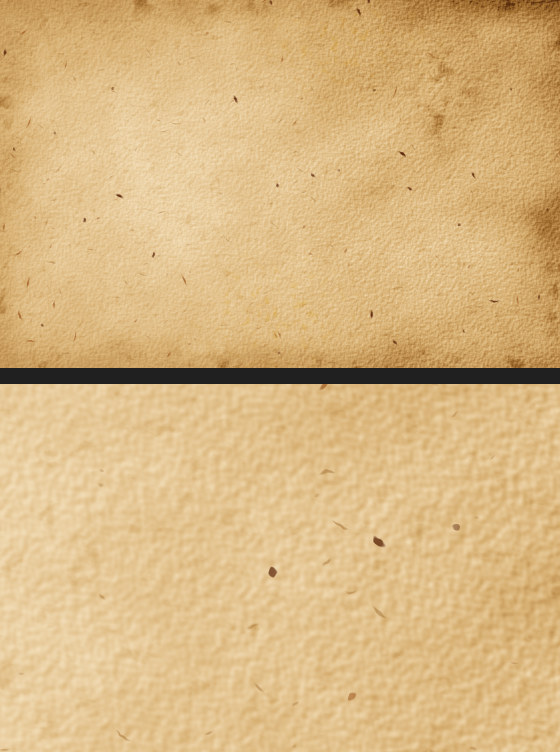
Top, the full canvas; bottom, a detail of the centre.
This texture is drawn by a WebGL 2 fragment shader. Its source:

```glsl
#version 300 es
precision highp float;
// Aged parchment: warm clouds, browned edges, embossed grain and scattered plant flecks.
uniform vec2 u_resolution;
out vec4 fragColor;

vec3 hash3(vec2 cell, int seed) {
    uvec3 v = uvec3(ivec3(ivec2(cell), seed)) * 1664525u + 1013904223u;
    v.x += v.y * v.z; v.y += v.z * v.x; v.z += v.x * v.y;
    v ^= v >> 16u;
    v.x += v.y * v.z; v.y += v.z * v.x; v.z += v.x * v.y;
    return vec3(v >> 8u) / 16777216.0;
}

float cornerSlope(vec2 cell, vec2 offset) {
    float angle = 6.2832 * hash3(cell, 7).x;
    return dot(vec2(cos(angle), sin(angle)), offset);
}

float gradientNoise(vec2 p) {
    vec2 i = floor(p), f = p - i;
    vec2 w = f * f * f * (f * (f * 6.0 - 15.0) + 10.0);
    vec2 e = vec2(1.0, 0.0);
    return mix(mix(cornerSlope(i, f), cornerSlope(i + e, f - e), w.x),
               mix(cornerSlope(i + e.yx, f - e.yx), cornerSlope(i + 1.0, f - 1.0), w.x), w.y);
}

float fbm(vec2 p) {
    float sum = 0.0, amp = 1.0;
    for (int i = 0; i < 5; i++) {
        sum += amp * gradientNoise(p);
        p = mat2(1.6, 1.2, -1.2, 1.6) * p + 17.3;
        amp *= 0.55;
    }
    return sum;
}

// Soft elliptical spot
float glow(vec2 p, vec2 center, vec2 radius) {
    vec2 d = (p - center) / radius;
    return exp(-dot(d, d));
}

float paperHeight(vec2 p) {
    vec2 q = mat2(0.8, 0.6, -0.6, 0.8) * p;
    return gradientNoise(q * 100.0) + 0.6 * gradientNoise(p * 185.0 + 31.0);
}

// Ragged slivers scattered one per chosen grid cell
float flecks(vec2 p, float cells, float share, vec2 size, float tilt, float spread, int seed) {
    float cover = 0.0, blur = 0.8 / u_resolution.y;
    vec2 home = floor(p * cells);
    vec2 ragged = 0.0022 * vec2(gradientNoise(p * 150.0), gradientNoise(p * 150.0 + 60.0));
    for (int y = -1; y <= 1; y++)
    for (int x = -1; x <= 1; x++) {
        vec2 cell = home + vec2(x, y);
        vec3 place = hash3(cell, seed), form = hash3(cell, seed + 50);
        if (place.z > share) continue;
        vec2 d = p + ragged - (cell + place.xy) / cells;
        float a = tilt + spread * (form.x - 0.5);
        d = mat2(cos(a), -sin(a), sin(a), cos(a)) * d;
        vec2 s = size * vec2(mix(0.3, 1.0, form.y * form.y), mix(0.6, 1.0, form.z));
        d.y += 0.25 * (form.z - 0.5) * d.x * d.x / s.x;
        float dist = (length(d / s) - 1.0) * s.y;
        cover = max(cover, smoothstep(blur, -blur, dist) * mix(0.45, 1.0, form.y));
    }
    return cover;
}

vec3 parchment(float tone) {
    vec3 c = mix(vec3(0.36, 0.19, 0.06), vec3(0.62, 0.42, 0.18), smoothstep(0.0, 0.28, tone));
    c = mix(c, vec3(0.76, 0.58, 0.33), clamp((tone - 0.28) / 0.22, 0.0, 1.0));
    c = mix(c, vec3(0.84, 0.685, 0.445), clamp((tone - 0.5) / 0.18, 0.0, 1.0));
    c = mix(c, vec3(0.89, 0.765, 0.56), clamp((tone - 0.68) / 0.17, 0.0, 1.0));
    return mix(c, vec3(0.96, 0.885, 0.75), clamp((tone - 0.85) / 0.25, 0.0, 1.0));
}

void main() {
    vec2 p = gl_FragCoord.xy / u_resolution.y;
    float width = u_resolution.x / u_resolution.y;
    float cloud = fbm(p * 2.6 + 4.0), mottle = fbm(p * 9.0 + 40.0);
    float crease = fbm(mat2(0.8, -0.6, 0.6, 0.8) * p * vec2(3.0, 7.0) + 80.0);
    float right = smoothstep(0.5, 1.2, p.x);

    // Broad light and dark areas
    float tone = 0.675 - 0.04 * right + 0.09 * cloud + 0.055 * mottle;
    tone += 0.26 * glow(p, vec2(0.45, 0.5), vec2(0.58, 0.42));
    tone += 0.14 * glow(p, vec2(1.27, 0.28), vec2(0.24, 0.22));
    tone += 0.07 * crease * (0.4 + right);

    // Browned rim and stains
    vec2 inset = min(p, vec2(width, 1.0) - p);
    float rim = min(inset.x, inset.y) + 0.05 * cloud + 0.03 * mottle;
    tone -= 0.15 * (1.0 - smoothstep(-0.02, 0.13, rim));
    tone -= 0.35 * smoothstep(0.15, 0.6, mottle + 0.4 * cloud) * (1.0 - smoothstep(0.0, 0.09, rim));
    tone -= 0.38 * glow(p, vec2(width - 0.08, 1.02), vec2(0.28, 0.07));
    tone -= 0.22 * glow(p, vec2(width, 0.40), vec2(0.13, 0.07)) * (1.0 + 1.5 * mottle);
    float smoke = glow(p, vec2(1.20, 0.74), vec2(0.07, 0.12));
    tone -= 0.40 * smoke * smoothstep(-0.1, 0.6, fbm(p * 18.0 + 9.0));

    // Grain lit from the upper left, with fine dirt in the hollows
    float relief = paperHeight(p) - paperHeight(p + vec2(-0.0032, 0.0032));
    tone += relief * mix(0.12, 0.20, right) + 0.04 * gradientNoise(p * 48.0);
    tone -= 0.10 * smoothstep(0.25, 0.7, fbm(p * vec2(30.0, 44.0) + 5.0));
    vec3 color = parchment(tone);

    // Ochre tint, pale fibers, then dark flecks
    float ochre = glow(p, vec2(0.95, 0.88), vec2(0.22, 0.12)) + glow(p, vec2(0.75, 0.15), vec2(0.2, 0.13));
    color = mix(color, color * vec3(0.98, 0.92, 0.62), 0.6 * ochre * smoothstep(0.1, 0.6, fbm(p * 38.0)));
    color = mix(color, vec3(0.62, 0.41, 0.16), 0.5 * flecks(p, 26.0, 0.28, vec2(0.007, 0.0016), 0.0, 2.4, 11));
    color = mix(color, vec3(0.60, 0.31, 0.08), 0.8 * flecks(p, 12.0, 0.18, vec2(0.011, 0.0024), 1.2, 2.6, 23));
    color = mix(color, vec3(0.36, 0.15, 0.04), 0.95 * flecks(p, 9.0, 0.26, vec2(0.010, 0.0036), -0.8, 2.0, 37));
    fragColor = vec4(clamp(color, 0.0, 1.0), 1.0);
}
```
